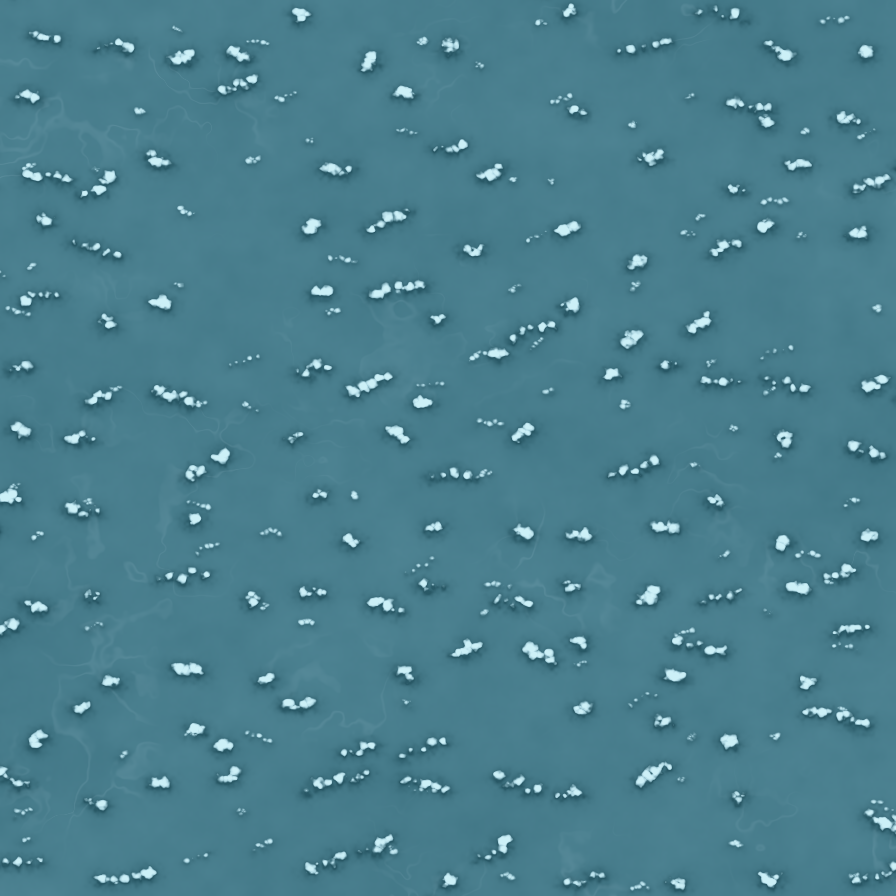
This texture is drawn by a WebGL 2 fragment shader. Its source:

```glsl
#version 300 es
precision highp float;
// Pale ragged flecks with soft dark rims, scattered over mottled teal.

uniform vec2 u_resolution;
out vec4 fragColor;

float hash(vec2 p) {
    return fract(sin(dot(p, vec2(127.1, 311.7))) * 43758.5);
}

float noise(vec2 p) {
    vec2 i = floor(p), f = fract(p);
    f = f * f * (3.0 - 2.0 * f);
    return mix(mix(hash(i), hash(i + vec2(1, 0)), f.x),
               mix(hash(i + vec2(0, 1)), hash(i + vec2(1, 1)), f.x), f.y);
}

float fbm(vec2 p) {
    float sum = 0.0, amp = 0.5;
    for (int i = 0; i < 4; i++) {
        sum += amp * noise(p);
        p = p * 2.03 + 17.3;
        amp *= 0.5;
    }
    return sum;
}

// Distances to the nearest grain (x) and to its lowered shadow (y).
// Each cell may hold one fleck: a short, nearly level chain of grains.
vec2 flecks(vec2 p, float cells, float share, float size, float seed) {
    vec2 nearest = vec2(1.0);
    vec2 home = floor(p * cells);
    for (int y = -1; y <= 1; y++)
    for (int x = -1; x <= 1; x++) {
        vec2 cell = home + vec2(x, y);
        vec2 key = cell + seed;
        if (hash(key + 3.7) > share) continue;
        vec2 jitter = vec2(hash(key + 11.3), hash(key + 23.9));
        vec2 center = (cell + 0.1 + 0.8 * jitter) / cells;
        float angle = mix(-0.4, 0.6, hash(key + 31.1));
        vec2 along = vec2(cos(angle), sin(angle));
        float reach = mix(0.004, 0.027, pow(hash(key + 47.7), 2.2)) * sqrt(size);
        for (int i = 0; i < 5; i++) {
            vec2 grainKey = key * 1.37 + float(i) * 5.3;
            float slide = float(i) * 0.5 - 1.0;
            float sway = (hash(grainKey + 7.1) - 0.5) * 0.008 * sqrt(size);
            vec2 q = p - center - along * slide * reach - vec2(-along.y, along.x) * sway;
            float radius = mix(0.0012, 0.0062, hash(grainKey + 13.7)) * size;
            vec2 squash = vec2(0.8, 1.0);
            float grain = length(q * squash) - radius;
            float shade = length((q + vec2(0.0, 0.0025)) * squash) - radius;
            nearest = min(nearest, vec2(grain, shade));
        }
    }
    return nearest;
}

void main() {
    vec2 p = gl_FragCoord.xy / min(u_resolution.x, u_resolution.y);

    // Mottled ground with faint level drifts
    float drift = fbm(p * vec2(5.0, 9.0) + 4.0);
    float mottle = fbm(p * 38.0 + 60.0);
    vec3 color = mix(vec3(0.262, 0.472, 0.532), vec3(0.302, 0.512, 0.572),
                     clamp(0.55 + (drift - 0.47) * 1.1 + (mottle - 0.47) * 0.8, 0.0, 1.0));

    // Thin pale wisps, gathered in patches
    vec2 bend = vec2(fbm(p * 14.0), fbm(p * 14.0 + 30.0));
    float ridge = 1.0 - abs(2.0 * noise(p * 26.0 + bend * 5.0) - 1.0);
    float patches = smoothstep(0.45, 0.7, fbm(p * 8.0 + 90.0));
    color += vec3(0.045, 0.035, 0.035) * smoothstep(0.8, 1.0, ridge) * patches;

    // Large flecks and small specks, both frayed by fine noise
    float fray = (noise(p * 190.0) - 0.45) * 0.0052 + (noise(p * 330.0) - 0.5) * 0.002;
    vec2 large = flecks(p, 13.0, 0.82, 1.0, 0.0) + fray;
    vec2 small = flecks(p, 12.0, 0.7, 0.42, 71.0) + fray * 0.6;

    // Dark rims, heavier below
    float rim = 0.72 * exp(-max(large.y, 0.0) / 0.0042);
    rim = max(rim, 0.3 * exp(-max(small.y, 0.0) / 0.003));
    color = mix(color, vec3(0.11, 0.29, 0.34), rim);

    // Pale grains, brightest in their cores
    float dist = min(large.x, small.x);
    float soft = max(0.0013, 0.7 / min(u_resolution.x, u_resolution.y));
    vec3 pale = mix(vec3(0.64, 0.81, 0.86), vec3(0.80, 0.94, 0.97),
                    smoothstep(0.0, -0.003, dist));
    color = mix(color, pale, 1.0 - smoothstep(-soft, soft, dist));

    fragColor = vec4(color, 1.0);
}
```
